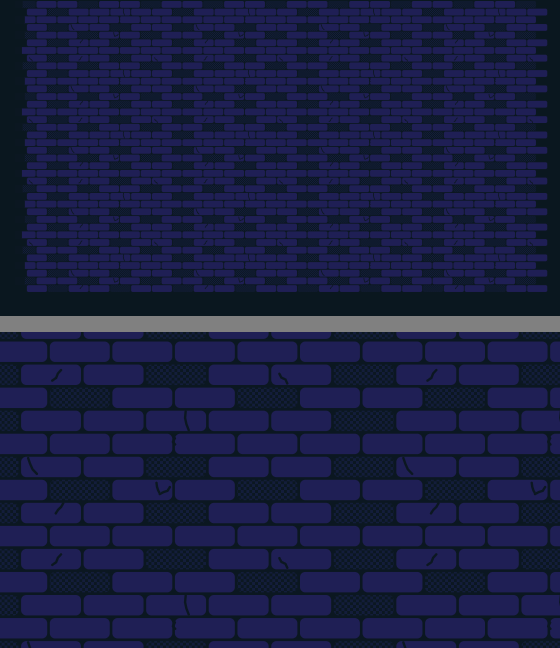
Top: the whole. Bottom: its middle third, enlarged.
Give the GLSL for this texture, as a Shadertoy shader.

```glsl
const vec3 BACKDROP = vec3(0.04, 0.09, 0.12);
const vec3 MORTAR = vec3(0.045, 0.09, 0.13);
const vec3 BRICK = vec3(0.123, 0.12, 0.333);
const vec3 DITHER_LIGHT = vec3(0.075, 0.115, 0.23);

// Lengths are in units of 1/432 of the canvas height, measured from the top left.
const float UNITS = 432.0;
const vec2 PITCH = vec2(28.5, 10.5);
const vec2 TILE = PITCH * vec2(6.0, 8.0);
const float TOP = 0.75;
const float ROWS = 38.0;
const float EVEN_START = 20.8;
const float ODD_START = 7.7;
const float GAP = 1.2;
const float CORNER = 2.4;
const float DITHER_CELL = 1.3125;
const float DITHER_BLUR = 0.7;
const float CRACK_WIDTH = 1.1;
const float CRACK_KINK = 1.6;

// Spacing of the dithered bricks in each row of the tile; 0 means none.
const int DITHER_STEP[8] = int[8](3, 6, 0, 3, 3, 3, 0, 3);

// Ragged left ends of the even rows.
const float LEFT_END[4] = float[4](31.0, 34.0, 34.0, 30.0);

// Cracks in the tile: centre, then half extent.
const int CRACKS = 8;
const vec4 CRACK[CRACKS] = vec4[CRACKS](
    vec4(169.5, 15.7, 0.7, 4.3), vec4(163.5, 24.5, 0.5, 2.0),
    vec4(99.0, 36.3, 2.0, 3.6), vec4(156.3, 46.5, 0.8, 2.5),
    vec4(159.3, 47.5, 2.3, -1.6), vec4(111.3, 55.6, 1.7, -2.3),
    vec4(110.0, 79.0, 2.0, -2.4), vec4(42.3, 80.5, 1.8, 2.2));

float hash(vec2 p) {
    vec3 q = fract(vec3(p.xyx) * 0.1031);
    q += dot(q, q.yzx + 33.33);
    return fract((q.x + q.y) * q.z);
}

float roundedBox(vec2 p, vec2 halfSize, float radius) {
    vec2 q = abs(p) - halfSize + radius;
    return length(max(q, 0.0)) + min(max(q.x, q.y), 0.0) - radius;
}

float segment(vec2 p, vec2 a, vec2 b) {
    vec2 ab = b - a;
    return length(p - a - ab * clamp(dot(p - a, ab) / dot(ab, ab), 0.0, 1.0));
}

float coverage(float d, float pixel) {
    return clamp(0.5 - d / pixel, 0.0, 1.0);
}

// Integral of a square wave of period 2.
vec2 triangleWave(vec2 x) {
    return 1.0 - abs(mod(x, 2.0) - 1.0);
}

// Checkerboard averaged over a box of the given width.
float checker(vec2 p, float width) {
    vec2 s = (triangleWave(p + 0.5 * width) - triangleWave(p - 0.5 * width)) / width;
    return 0.5 + 0.5 * s.x * s.y;
}

// Each crack is a line of three pieces with kinked joints.
float crackDistance(vec2 p) {
    float nearest = 1e3;
    for (int i = 0; i < CRACKS; i++) {
        vec2 extent = CRACK[i].zw;
        vec2 side = normalize(vec2(-extent.y, extent.x));
        vec2 q = p - CRACK[i].xy;
        q -= TILE * round(q / TILE);
        vec2 from = -extent;
        for (int j = 1; j <= 3; j++) {
            float kink = j < 3 ? CRACK_KINK * (hash(vec2(i, j)) - 0.5) : 0.0;
            vec2 to = extent * (float(j) / 1.5 - 1.0) + side * kink;
            nearest = min(nearest, segment(q, from, to));
            from = to;
        }
    }
    return nearest - 0.5 * CRACK_WIDTH;
}

void mainImage(out vec4 fragColor, in vec2 fragCoord) {
    float pixel = UNITS / iResolution.y;
    vec2 p = vec2(fragCoord.x, iResolution.y - fragCoord.y) * pixel;
    p.y -= TOP;

    // Row and brick under this point
    float row = floor(p.y / PITCH.y);
    int tileRow = int(mod(row, 8.0));
    bool odd = tileRow % 2 == 1;
    float x = p.x - (odd ? ODD_START : EVEN_START);
    float column = floor(x / PITCH.x);
    vec2 local = vec2(x, p.y) - (vec2(column, row) + 0.5) * PITCH;

    // Brick outline, cut at the ragged left end
    float brick = roundedBox(local, 0.5 * (PITCH - GAP), CORNER);
    if (!odd) brick = max(brick, LEFT_END[tileRow / 2] - p.x);
    float firstColumn = odd ? 1.0 : 0.0;
    bool inWall = row >= 0.0 && row < ROWS
        && column >= firstColumn && column < firstColumn + 25.0;

    // Solid or dithered face
    int dither = DITHER_STEP[tileRow];
    bool dithered = dither > 0 && int(column) % max(dither, 1) == (odd ? 2 : 0);
    float weave = checker(p / DITHER_CELL, DITHER_BLUR * pixel / DITHER_CELL);
    vec3 face = dithered ? mix(MORTAR, DITHER_LIGHT, weave) : BRICK;
    if (!dithered) face = mix(face, MORTAR, coverage(crackDistance(p), pixel));

    vec3 wall = mix(MORTAR, face, coverage(brick, pixel));
    fragColor = vec4(inWall ? wall : BACKDROP, 1.0);
}
```
